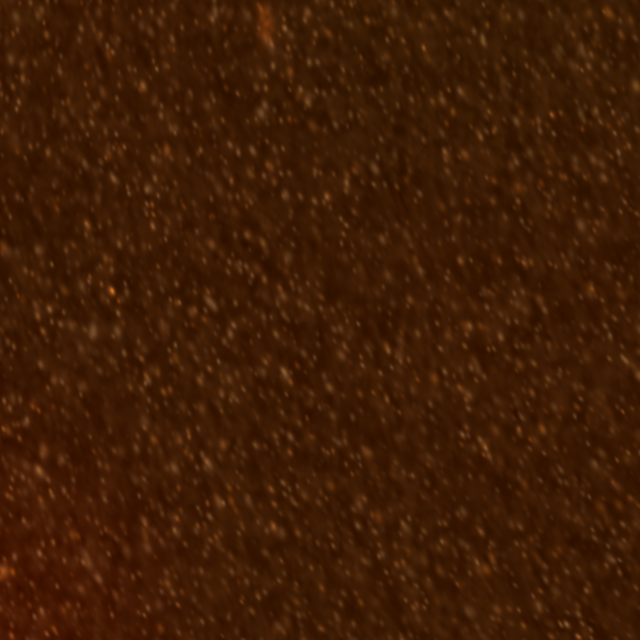
Give the GLSL for this texture, as a three.js fragment shader.

```glsl
// Dark brown, softly lit grainy surface: streaky slanted noise gives the mottled
// ground, two layers of scattered soft oval grains give the pale glints,
// and broad tints redden the lower left corner and green the top.

varying vec2 vUv;

const vec3 GROUND = vec3(0.223, 0.094, 0.008);
const vec3 MOTTLE = vec3(0.125, 0.092, 0.050);     // colour swing of the ground
const vec3 PALE_GLINT = vec3(0.22, 0.19, 0.145);   // light added by a grain
const vec3 AMBER_GLINT = vec3(0.24, 0.13, 0.035);
const vec3 RED_TINT = vec3(0.040, -0.012, -0.004);
const vec3 GREEN_TINT = vec3(-0.012, 0.003, 0.000);
const vec3 FLECK = vec3(0.27, 0.13, 0.04);

const float SLANT = 0.42;            // lean of the grains from vertical
const float SLANT_SPREAD = 0.35;
const float FINE_CELLS = 74.0;       // grain cells across the canvas
const float COARSE_CELLS = 46.0;
const vec2 GRAIN_RADII = vec2(0.25, 0.43);
const vec2 STREAK_SCALE = vec2(88.0, 46.0);
const vec2 FLECK_CENTRE = vec2(0.415, 0.962);
const vec2 FLECK_RADII = vec2(0.013, 0.030);

float hash(vec2 p) {
  return fract(sin(dot(p, vec2(127.1, 311.7))) * 43758.5453);
}

float noise(vec2 p) {
  vec2 cell = floor(p);
  vec2 f = fract(p);
  f = f * f * (3.0 - 2.0 * f);
  float low = mix(hash(cell), hash(cell + vec2(1.0, 0.0)), f.x);
  float high = mix(hash(cell + vec2(0.0, 1.0)), hash(cell + vec2(1.0)), f.x);
  return mix(low, high, f.y);
}

// Coordinates across (x) and along (y) an axis leaning left at the top
vec2 lean(vec2 p, float angle) {
  float c = cos(angle);
  float s = sin(angle);
  return vec2(c * p.x + s * p.y, c * p.y - s * p.x);
}

// Soft oval spot, 1 at its centre
float spot(vec2 p, vec2 radii) {
  vec2 q = p / radii;
  return exp(-dot(q, q));
}

// One jittered oval per cell; few of them are bright
vec3 grains(vec2 uv, float cells, float rarity, float seed) {
  vec2 p = uv * cells;
  vec2 home = floor(p);
  float slant = SLANT + 0.25 * (uv.x - uv.y);
  vec3 light = vec3(0.0);
  for (int y = -1; y <= 1; y++) {
    for (int x = -1; x <= 1; x++) {
      vec2 cell = home + vec2(float(x), float(y));
      vec2 id = cell + seed;
      vec2 centre = cell + vec2(hash(id + 3.1), hash(id + 7.7));
      float angle = slant + SLANT_SPREAD * (hash(id + 13.3) - 0.5);
      vec2 radii = GRAIN_RADII * mix(0.75, 1.2, hash(id + 19.9));
      float strength = pow(hash(id + 29.3), rarity);
      float amber = hash(id + 37.9);
      vec3 glint = mix(PALE_GLINT, AMBER_GLINT, amber * amber);
      light += glint * strength * spot(lean(p - centre, angle), radii);
    }
  }
  return light;
}

// Slanted streaks in three sizes, bent slightly by slow noise
float streaks(vec2 uv) {
  vec2 bend = vec2(noise(uv * 7.0), noise(uv * 7.0 + 41.0)) * 0.02;
  vec2 p = lean(uv + bend, SLANT) * STREAK_SCALE;
  return 0.50 * noise(p + 60.0)
       + 0.25 * noise(p * 1.9 + 150.0)
       + 0.25 * noise(p * 0.4 + 230.0);
}

void main() {
  vec2 uv = vUv;

  // Mottled ground
  vec3 colour = GROUND + MOTTLE * (streaks(uv) - 0.5);

  // Scattered grains, thinning in slow patches
  float density = mix(0.7, 1.25, noise(uv * 9.0 + 17.0));
  colour += density * grains(uv, FINE_CELLS, 4.0, 11.0);
  colour += density * grains(uv, COARSE_CELLS, 5.5, 83.0);

  // Broad tints
  float redness = 1.0 - smoothstep(0.0, 0.55, length(uv * vec2(1.2, 1.0)));
  float greenness = smoothstep(0.5, 1.0, uv.y) * smoothstep(0.2, 0.6, uv.x);
  colour += RED_TINT * redness + GREEN_TINT * greenness;

  // Single amber fleck near the top
  float fleck = spot(lean(uv - FLECK_CENTRE, 0.12), FLECK_RADII);
  colour += FLECK * fleck * mix(0.5, 1.1, noise(uv * 110.0));

  gl_FragColor = vec4(clamp(colour, 0.0, 1.0), 1.0);
}
```
